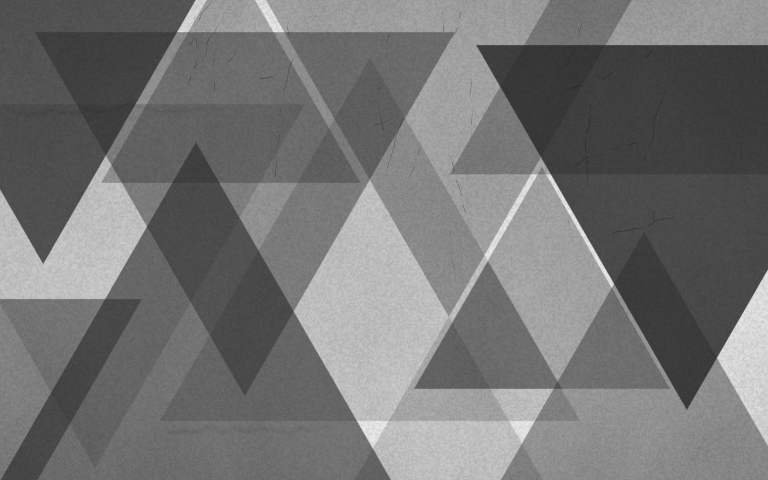
Write a Shadertoy shader that draws this background.

```glsl
// Overlapping translucent equilateral triangles in grey ink on worn paper.
// Each triangle darkens the layers under it; bare gaps read as pale stripes.
// Noise then adds mottling, grain, a water stain and clustered fine scratches.

#define PAPER 0.88
#define INK 0.16
#define GRAIN 0.075
#define MOTTLE 0.07
#define SCRATCH 0.16
#define SCRATCHES 30
#define VIGNETTE 0.07

float hash(vec2 p) {
    vec3 q = fract(vec3(p.xyx) * 0.1031);
    q += dot(q, q.yzx + 33.33);
    return fract((q.x + q.y) * q.z);
}

float noise(vec2 p) {
    vec2 cell = floor(p), f = fract(p);
    f = f * f * (3.0 - 2.0 * f);
    return mix(mix(hash(cell), hash(cell + vec2(1, 0)), f.x),
               mix(hash(cell + vec2(0, 1)), hash(cell + vec2(1, 1)), f.x), f.y);
}

float fbm(vec2 p) {
    float sum = 0.0, amp = 0.5;
    for (int i = 0; i < 5; i++) {
        sum += amp * noise(p);
        p = p * 2.03 + 17.1;
        amp *= 0.5;
    }
    return sum;
}

// Light let through an equilateral triangle given by its tip and base height
float sheet(vec2 p, vec2 tip, float baseY, float opacity) {
    float along = (p.y - tip.y) * sign(baseY - tip.y);
    float side = abs(p.x - tip.x) * 0.866 - along * 0.5;
    float d = max(side, along - abs(baseY - tip.y));
    float edge = 0.8 / iResolution.y;
    return 1.0 - opacity * (1.0 - smoothstep(-edge, edge, d));
}

float triangles(vec2 p) {
    float light = 1.0;
    // Pointing down
    light *= sheet(p, vec2(0.090, 0.450), 2.0, 0.74);
    light *= sheet(p, vec2(0.510, 0.175), 0.933, 0.45);
    light *= sheet(p, vec2(0.198, 0.025), 0.783, 0.18);
    light *= sheet(p, vec2(-0.142, -0.381), 0.377, 0.50);
    light *= sheet(p, vec2(0.935, 0.340), 2.0, 0.35);
    light *= sheet(p, vec2(1.431, 0.146), 0.906, 0.82);
    // Pointing up
    light *= sheet(p, vec2(0.771, 0.881), 0.123, 0.20);
    light *= sheet(p, vec2(0.408, 0.704), -1.0, 0.60);
    light *= sheet(p, vec2(0.481, 1.087), 0.619, 0.33);
    light *= sheet(p, vec2(1.129, 0.652), 0.190, 0.35);
    light *= sheet(p, vec2(1.017, 0.456), 0.190, 0.30);
    light *= sheet(p, vec2(1.342, 0.517), -1.0, 0.42);
    light *= sheet(p, vec2(0.935, 0.340), -1.0, 0.18);
    light *= sheet(p, vec2(1.375, 1.396), 0.637, 0.33);
    return light;
}

// Thin wavering strokes, mostly upright, gathered around three columns
float scratches(vec2 p) {
    float mark = 0.0;
    float width = max(0.0012, 0.6 / iResolution.y);
    vec2 q = p + 0.012 * (vec2(noise(p * 35.0), noise(p * 35.0 + 9.0)) - 0.5);
    for (int i = 0; i < SCRATCHES; i++) {
        float id = float(i);
        float column = mod(id, 3.0);
        vec2 spread = vec2(hash(vec2(id, 1.0)), hash(vec2(id, 2.0))) - 0.5;
        vec2 center = vec2(0.5 + 0.39 * column, 0.72 - 0.06 * column);
        center += spread * vec2(0.22, 0.60);
        float angle = 1.45 + (hash(vec2(id, 3.0)) - 0.5) * 0.9;
        angle -= step(0.8, hash(vec2(id, 4.0))) * 1.4;
        vec2 dir = vec2(cos(angle), sin(angle));
        float halfLength = 0.02 + 0.06 * hash(vec2(id, 5.0));
        vec2 r = q - center;
        float d = length(r - dir * clamp(dot(r, dir), -halfLength, halfLength));
        mark = max(mark, 1.0 - smoothstep(0.0, width * 1.5, d));
    }
    return mark * smoothstep(0.3, 0.6, noise(p * 60.0));
}

// Ragged rim of a dried water mark, fading at both ends
float stain(vec2 p, vec2 center, float halfWidth) {
    float rim = center.y + 0.05 * (fbm(vec2(p.x * 18.0, center.y * 40.0)) - 0.5);
    float fade = 1.0 - smoothstep(0.6 * halfWidth, halfWidth, abs(p.x - center.x));
    return fade * exp(-abs(p.y - rim) * 220.0);
}

void mainImage(out vec4 fragColor, in vec2 fragCoord) {
    vec2 p = fragCoord / iResolution.y;
    vec2 uv = fragCoord / iResolution.xy;
    float grey = mix(INK, PAPER, triangles(p));

    // Paper wear
    float wear = MOTTLE * (fbm(p * vec2(9.0, 5.0)) - 0.5);
    wear += GRAIN * (noise(p * 290.0) - 0.5);
    wear -= SCRATCH * scratches(p);
    wear -= 0.06 * stain(p, vec2(0.50, 0.10), 0.20);
    wear -= 0.06 * stain(p, vec2(0.22, 0.77), 0.26);
    wear -= VIGNETTE * smoothstep(0.35, 0.75, length(uv - 0.5));
    grey *= 1.0 + wear * 1.4;

    fragColor = vec4(vec3(clamp(grey, 0.0, 1.0)), 1.0);
}
```
